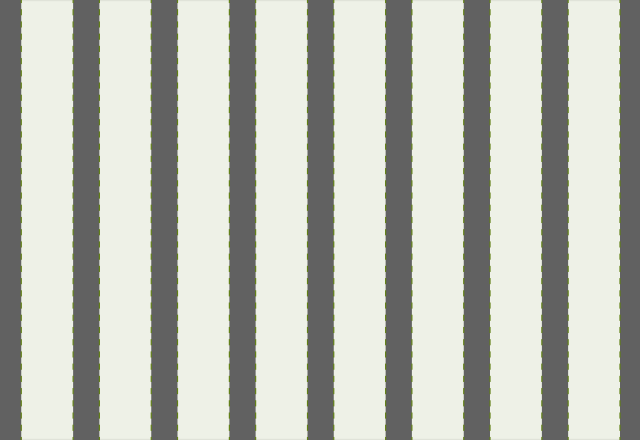
Write a WebGL 2 fragment shader that draws this pattern.

```glsl
#version 300 es
precision highp float;
// Pale and charcoal vertical stripes with a dashed green stitch along every edge.

uniform vec2 u_resolution;
out vec4 outColor;

// Colours
const vec3 PALE = vec3(0.935, 0.947, 0.905);
const vec3 CHARCOAL = vec3(0.38);
const vec3 STITCH_GREEN = vec3(0.38, 0.50, 0.08);

// Horizontal sizes, as fractions of the canvas width
const float STRIPES_ACROSS = 8.192;
const float STRIPE_CENTER = 0.0127;
const float STRIPE_WIDTH = 0.04102;
const float STITCH_WIDTH = 0.00186;

// Vertical sizes, as fractions of the canvas height
const float STITCHES_DOWN = 36.0;
const float STITCH_DUTY = 0.5;
const float HEM_HEIGHT = 0.0028;
const float HEM_SHADE = 0.10;

// Share of a pixel that lies inside, from the signed depth in pixels
float coverage(float depth) {
    return clamp(depth + 0.5, 0.0, 1.0);
}

// Distance to the nearest multiple of a period
float repeatDistance(float position, float period) {
    return abs(fract(position / period + 0.5) - 0.5) * period;
}

void main() {
    vec2 uv = gl_FragCoord.xy / u_resolution;

    // Signed depth inside the nearest charcoal stripe
    float fromCenter = repeatDistance(uv.x - STRIPE_CENTER, 1.0 / STRIPES_ACROSS);
    float stripeDepth = (0.5 * STRIPE_WIDTH - fromCenter) * u_resolution.x;
    vec3 color = mix(PALE, CHARCOAL, coverage(stripeDepth));

    // Faint hem along the top and bottom
    float fromHem = min(uv.y, 1.0 - uv.y);
    float hem = coverage((HEM_HEIGHT - fromHem) * u_resolution.y);
    color = mix(color, CHARCOAL, HEM_SHADE * hem);

    // Dashes centred on the stripe edges
    float halfStitch = 0.5 * STITCH_WIDTH * u_resolution.x;
    float line = coverage(stripeDepth + halfStitch) - coverage(stripeDepth - halfStitch);
    float fromStitch = repeatDistance(uv.y, 1.0 / STITCHES_DOWN);
    float dash = coverage((0.5 * STITCH_DUTY / STITCHES_DOWN - fromStitch) * u_resolution.y);
    color = mix(color, STITCH_GREEN, line * dash);

    outColor = vec4(color, 1.0);
}
```
